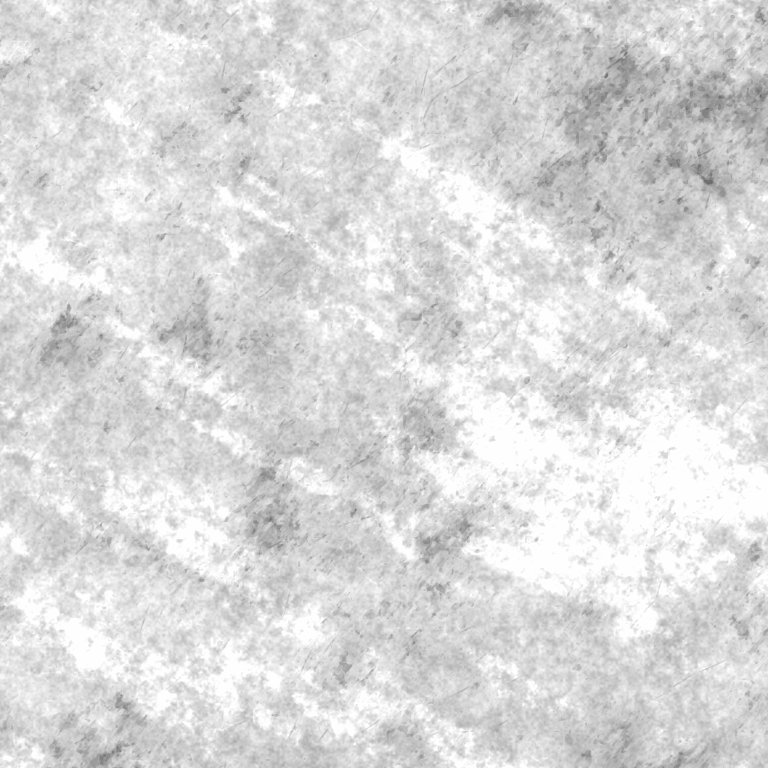
Give the GLSL for this texture, as a Shadertoy shader.

```glsl
// Worn pale plaster: cloudy greys, slanted white streaks, dark speckled stains and fine scratches.

const float BASE_TONE = 0.853;
const float CLOUD_CONTRAST = 0.19;
const float MOTTLE_CONTRAST = 0.27;
const float GRAIN_CONTRAST = 0.27;
const float POWDER_CONTRAST = 0.09;
const float STREAK_LIGHT = 0.11;
const float STAIN_DARK = 0.21;
const float CHIP_DARK = 0.10;
const float SCRATCH_DARK = 0.13;
const float SCRATCH_LIGHT = 0.06;
const float SCRATCH_WIDTH = 0.0008;
const float STREAK_ANGLE = -0.52;
const float SCUFF_ANGLE = 0.85;
const mat2 OCTAVE_TURN = mat2(0.8, 0.6, -0.6, 0.8);

float hash(vec2 cell) {
    vec3 h = fract(cell.xyx * vec3(0.1031, 0.1030, 0.0973));
    h += dot(h, h.yzx + 33.33);
    return fract((h.x + h.y) * h.z);
}

float noise(vec2 p) {
    vec2 cell = floor(p), f = fract(p);
    f = f * f * (3.0 - 2.0 * f);
    float low = mix(hash(cell), hash(cell + vec2(1, 0)), f.x);
    float high = mix(hash(cell + vec2(0, 1)), hash(cell + vec2(1, 1)), f.x);
    return mix(low, high, f.y);
}

float fbm(vec2 p, int octaves) {
    float sum = 0.0, total = 0.0, weight = 1.0;
    for (int i = 0; i < octaves; i++) {
        sum += weight * noise(p);
        total += weight;
        weight *= 0.68;
        p = OCTAVE_TURN * p * 2.03 + 17.3;
    }
    return sum / total;
}

// Coordinates along and across a direction
vec2 alongAcross(vec2 p, float angle) {
    float c = cos(angle), s = sin(angle);
    return vec2(c * p.x + s * p.y, c * p.y - s * p.x);
}

// One short, slightly bent line in some of the grid cells
float scratches(vec2 p, float cells, float angle, float share, float pixel) {
    vec2 cell = floor(p * cells);
    vec2 seed = cell + cells * 7.0;
    vec2 offset = vec2(hash(seed + 3.1), hash(seed + 8.7)) - 0.5;
    vec2 local = fract(p * cells) - 0.5 - 0.35 * offset;
    vec2 q = alongAcross(local, angle + 1.1 * (hash(seed + 5.3) - 0.5));
    q.y += 0.3 * offset.x * q.x * q.x + 0.03 * (noise(p * 35.0) - 0.5);
    float distanceToLine = abs(q.y) / cells;
    float line = 1.0 - smoothstep(0.0, SCRATCH_WIDTH + pixel, distanceToLine);
    float ends = 1.0 - smoothstep(0.12, 0.31, abs(q.x));
    return line * ends * step(hash(seed + 1.9), share);
}

void mainImage(out vec4 fragColor, in vec2 fragCoord) {
    float pixel = 1.0 / min(iResolution.x, iResolution.y);
    vec2 p = fragCoord * pixel;
    vec2 warp = vec2(fbm(p * 7.0 + 4.0, 4), fbm(p * 7.0 + 31.0, 4)) - 0.5;
    vec2 bent = p + 0.04 * warp;

    // Cloudy ground from broad to powdery
    vec2 slanted = alongAcross(bent, STREAK_ANGLE);
    float cloud = fbm(slanted * vec2(2.8, 5.0) + 9.0, 4);
    float mottle = fbm(bent * 17.0 + 50.0, 5);
    float grain = fbm(p * 85.0 + 20.0, 3);
    float powder = noise(p * 290.0 + 60.0);
    float scuff = fbm(alongAcross(p + 0.01 * warp, SCUFF_ANGLE) * vec2(45.0, 150.0), 3);
    float tone = BASE_TONE
        + CLOUD_CONTRAST * (cloud - 0.5)
        + MOTTLE_CONTRAST * (mottle - 0.5)
        + GRAIN_CONTRAST * (grain - 0.5)
        + POWDER_CONTRAST * (powder - 0.5);

    // White streaks with ragged edges
    vec2 streakPoint = alongAcross(p + 0.025 * warp, STREAK_ANGLE);
    float streak = fbm(streakPoint * vec2(3.6, 21.0) + 70.0, 3);
    streak += 0.4 * (cloud - 0.5) + 0.3 * (mottle - 0.5) + 0.3 * (grain - 0.5);
    tone += STREAK_LIGHT * smoothstep(0.54, 0.78, streak);

    // Stains broken into specks and slanted scuffs
    float stain = fbm(bent * 9.0 + 90.0, 5) - 0.35 * (cloud - 0.5);
    stain += 0.65 * (grain - 0.5) + 0.35 * (scuff - 0.5) + 0.12 * (powder - 0.5);
    tone -= STAIN_DARK * smoothstep(0.55, 0.84, stain);

    // Small sharp chips and dust
    float chip = fbm(p * 38.0 + 130.0, 4) + 0.4 * (stain - 0.5);
    tone -= CHIP_DARK * smoothstep(0.73, 0.82, chip);
    float dust = noise(p * 190.0 + 40.0) + 0.6 * (stain - 0.5);
    tone -= 0.09 * smoothstep(0.86, 1.02, dust);
    float fleck = noise(p * 160.0 + 240.0) + 0.6 * (streak - 0.5);
    tone += 0.07 * smoothstep(0.86, 1.02, fleck);

    // Dark and light scratches at several sizes
    float darkLines = 0.0, lightLines = 0.0;
    for (int i = 0; i < 4; i++) {
        float k = float(i);
        float cells = 4.0 + 4.0 * k;
        vec2 shifted = p + 0.37 * k;
        darkLines += scratches(shifted, cells, SCUFF_ANGLE, 0.3, pixel);
        lightLines += scratches(shifted + 0.21, cells + 1.0, STREAK_ANGLE, 0.3, pixel);
    }
    float wear = smoothstep(0.38, 0.62, grain);
    tone -= SCRATCH_DARK * min(darkLines, 1.0) * wear;
    tone += SCRATCH_LIGHT * min(lightLines, 1.0) * wear;

    fragColor = vec4(vec3(clamp(tone, 0.3, 0.995)), 1.0);
}
```
